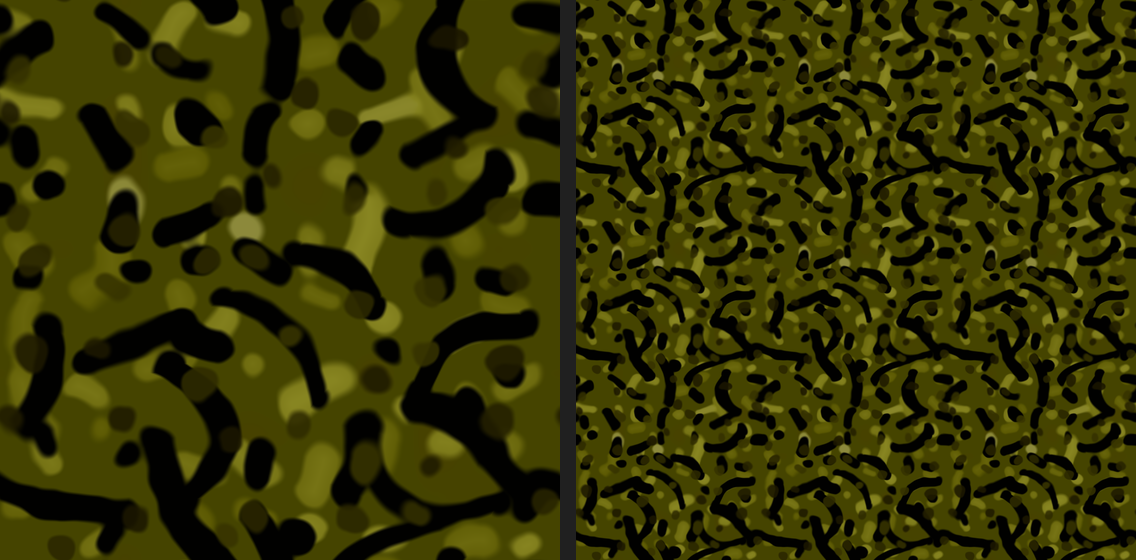
Left, the tile; right, the same tile 3 across and 3 down.
This pattern is drawn by a WebGL 1 fragment shader. Its source:

```glsl
precision highp float;
// Tiling olive camouflage: bent, soft-edged strokes scattered on wrapped grids.
// Light strokes lie on an olive ground, black worms cover them, and dim
// brown discs sit on top. Periodic noise makes every outline uneven.

uniform vec2 u_resolution;

#define WORM_CELLS 7.0
#define WORM_HALF_LENGTH 0.14
#define WORM_RADIUS 0.0255
#define LIGHT_CELLS 8.0
#define LIGHT_HALF_LENGTH 0.055
#define LIGHT_RADIUS 0.0245
#define DISC_CELLS 7.0
#define DISC_HALF_LENGTH 0.010
#define DISC_RADIUS 0.0235
#define MAX_BEND 5.0
#define MERGE 0.005
#define WARP 0.022

const vec3 OLIVE = vec3(0.270, 0.268, 0.0);
const vec3 OCHRE = vec3(0.285, 0.250, 0.0);
const vec3 MOSS  = vec3(0.360, 0.350, 0.010);
const vec3 LIME  = vec3(0.530, 0.520, 0.130);
const vec3 PALE  = vec3(0.560, 0.550, 0.300);
const vec3 BROWN = vec3(0.100, 0.082, 0.0);
const vec3 DRAB  = vec3(0.225, 0.212, 0.0);
const vec3 BLACK = vec3(0.004, 0.004, 0.0);

vec3 hash3(vec2 cell, float seed) {
  vec3 q = fract(vec3(cell + 17.0, seed) * vec3(0.1031, 0.1030, 0.0973));
  q += dot(q, q.yxz + 33.33);
  return fract((q.xxy + q.yxx) * q.zyx);
}

// Two channels of value noise that repeat after the given number of cells.
vec2 wrappedNoise(vec2 p, float cells, float seed) {
  vec2 i = floor(p * cells);
  vec2 f = fract(p * cells);
  f = f * f * (3.0 - 2.0 * f);
  vec2 a = hash3(mod(i, cells), seed).xy;
  vec2 b = hash3(mod(i + vec2(1.0, 0.0), cells), seed).xy;
  vec2 c = hash3(mod(i + vec2(0.0, 1.0), cells), seed).xy;
  vec2 d = hash3(mod(i + 1.0, cells), seed).xy;
  return mix(mix(a, b, f.x), mix(c, d, f.x), f.y);
}

// Distance to a capsule bent into a parabola.
float bentCapsule(vec2 p, float angle, float halfLength, float radius, float bend) {
  float c = cos(angle);
  float s = sin(angle);
  vec2 q = vec2(c * p.x + s * p.y, c * p.y - s * p.x);
  float along = clamp(q.x, -halfLength, halfLength);
  q.y += bend * (along * along - 0.33 * halfLength * halfLength);
  q.x -= along;
  return length(q) - radius;
}

// One stroke per cell, softly merged: x = distance, y = blended tone.
vec2 scatter(vec2 p, float cells, float maxHalf, float radius, float seed) {
  vec2 home = floor(p * cells);
  float total = 1e-20;
  float tone = 0.0;
  for (int y = -2; y <= 2; y++) {
    for (int x = -2; x <= 2; x++) {
      vec2 cell = home + vec2(float(x), float(y));
      vec3 place = hash3(mod(cell, cells), seed);
      vec3 form = hash3(mod(cell, cells), seed + 7.0);
      vec3 look = hash3(mod(cell, cells), seed + 13.0);
      vec2 center = (cell + 0.5 + 0.7 * (place.xy - 0.5)) / cells;
      float d = bentCapsule(p - center, place.z * 3.1416, maxHalf * form.x * form.x,
                            radius * mix(0.72, 1.28, form.y),
                            MAX_BEND * (2.0 * form.z - 1.0));
      float weight = exp(-d / MERGE);
      total += weight;
      tone += weight * look.x;
    }
  }
  return vec2(-MERGE * log(total), tone / total);
}

float coverage(float d, float softness) {
  return 1.0 - smoothstep(-softness, softness, d);
}

void main() {
  vec2 uv = gl_FragCoord.xy / u_resolution;
  vec2 p = uv + WARP * (wrappedNoise(uv, 12.0, 3.0) - 0.5)
              + 0.35 * WARP * (wrappedNoise(uv, 29.0, 5.0) - 0.5);
  vec2 mottle = wrappedNoise(uv, 9.0, 11.0);
  float softness = mix(0.003, 0.009, mottle.y);

  // Ground with faint ochre areas
  vec3 color = mix(OLIVE, OCHRE, 0.6 * smoothstep(0.6, 0.95, mottle.x));

  // Light strokes, brighter towards their middle
  vec2 light = scatter(p, LIGHT_CELLS, LIGHT_HALF_LENGTH, LIGHT_RADIUS, 21.0);
  float glow = clamp(light.y + 8.0 * max(-light.x, 0.0) - 0.08, 0.0, 1.0);
  vec3 lightColor = mix(MOSS, LIME, glow);
  lightColor = mix(lightColor, PALE, 0.6 * smoothstep(0.9, 1.0, light.y));
  color = mix(color, lightColor, coverage(light.x, softness * 1.3));

  // Black worms
  vec2 worm = scatter(p, WORM_CELLS, WORM_HALF_LENGTH, WORM_RADIUS, 42.0);
  color = mix(color, BLACK, coverage(worm.x, softness));

  // Dim discs
  vec2 disc = scatter(p, DISC_CELLS, DISC_HALF_LENGTH, DISC_RADIUS, 63.0);
  color = mix(color, mix(BROWN, DRAB, disc.y), 0.88 * coverage(disc.x, softness));

  gl_FragColor = vec4(color, 1.0);
}
```
